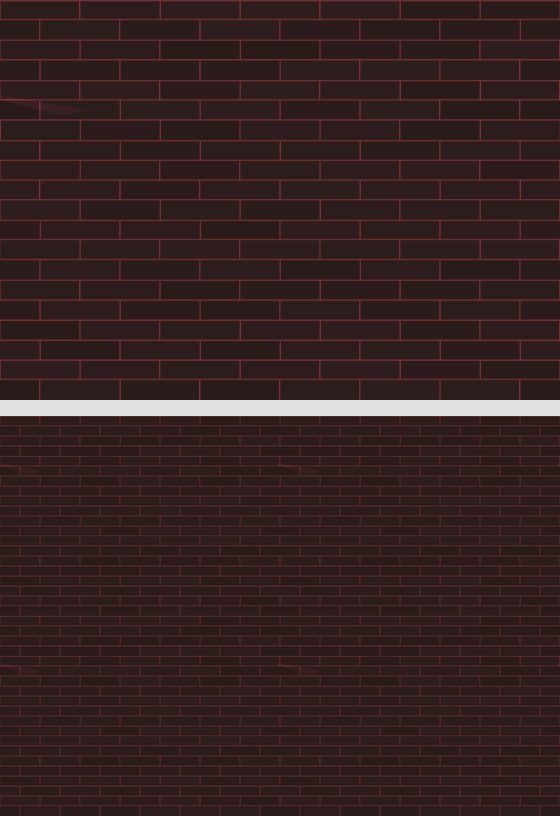
Top: one tile. Bottom: repeated 2 by 2.
Give the GLSL for this pattern, as a Shadertoy shader.

```glsl
// Dark brick wall in running bond: thin dull-red joints around flat, near-black bricks.
// Joint distances come from the nearest course line and the nearest upright in that
// course, each shifted slightly by a wrapped hash; a faint smear lies at upper left.

const vec2  REPEATS      = vec2(7.0, 20.0);       // bricks across, courses down
const vec3  BRICK_COLOR  = vec3(0.171, 0.110, 0.112);
const vec3  JOINT_COLOR  = vec3(0.452, 0.182, 0.186);
const vec3  SMEAR_COLOR  = vec3(0.055, 0.014, 0.020);
const float JOINT_HALF   = 0.00175;               // lengths are in canvas heights
const float COURSE_SHIFT = 0.035;                 // shift of course lines, in courses
const float UPRIGHT_SHIFT = 0.005;                // shift of uprights, in bricks
const float BRICK_TONE   = 0.006;
const float JOINT_TONE   = 0.06;
const float NICK_SHARE   = 0.10;                  // share of junctions that are chipped
const float NICK_SIZE    = 0.006;

float hash(vec2 p) {
    vec3 q = fract(vec3(p.xyx) * 0.1031);
    q += dot(q, q.yzx + 33.33);
    return fract((q.x + q.y) * q.z);
}

float signedHash(vec2 p) { return 2.0 * hash(p) - 1.0; }

// Box-filtered coverage of a line of the given half width.
float lineCoverage(float dist, float halfWidth, float pixel) {
    return clamp((halfWidth - dist) / pixel + 0.5, 0.0, 1.0);
}

// Slim wedge bounded by three slanted edges; its blunt end fades across the wrap.
float smear(vec2 p, float aspect, float pixel) {
    float x = mod(p.x + 0.5 * aspect, aspect) - 0.5 * aspect;
    float top    = 0.763 - 0.175 * x - p.y;
    float bottom = p.y - 0.750 + 0.247 * x;
    float tip    = p.y - 0.681 - 0.200 * x;
    float inside = min(top, min(bottom, tip));
    return smoothstep(-pixel, pixel, inside) * smoothstep(-0.03, 0.02, x);
}

void mainImage(out vec4 fragColor, in vec2 fragCoord) {
    vec2 uv = fragCoord / iResolution.xy;
    float aspect = iResolution.x / iResolution.y;
    float pixel = 1.0 / iResolution.y;
    vec2 cell = uv * REPEATS;
    vec2 brickSize = vec2(aspect, 1.0) / REPEATS;

    // Nearest course line, and the course on this side of it
    float lineId = floor(cell.y + 0.5);
    float lineKey = mod(lineId, REPEATS.y);
    float lineY = lineId + COURSE_SHIFT * signedHash(vec2(lineKey, 71.0));
    float distY = abs(cell.y - lineY) * brickSize.y;
    float course = mod(cell.y > lineY ? lineId : lineId - 1.0, REPEATS.y);

    // Nearest upright; every other course moves by half a brick
    float along = cell.x + 0.5 * (1.0 - mod(course, 2.0));
    float uprightId = floor(along + 0.5);
    vec2 uprightKey = vec2(mod(uprightId, REPEATS.x), course);
    float uprightX = uprightId + UPRIGHT_SHIFT * signedHash(uprightKey + 13.0);
    float distX = abs(along - uprightX) * brickSize.x;
    float brickId = mod(along > uprightX ? uprightId : uprightId - 1.0, REPEATS.x);

    // Joints, with small chips where some of them meet
    float chipped = step(1.0 - NICK_SHARE, hash(uprightKey + 47.0));
    float nick = chipped * (1.0 - smoothstep(0.0, NICK_SIZE, distX));
    float level = lineCoverage(distY, JOINT_HALF * (1.0 - 0.5 * nick), pixel);
    float upright = lineCoverage(distX, JOINT_HALF, pixel);
    float joint = max(level, upright);

    // Colour, with slight tone changes between repeats
    vec3 brick = BRICK_COLOR + BRICK_TONE * signedHash(vec2(brickId, course) + 91.0);
    float toneKey = level > upright ? signedHash(vec2(lineKey, 29.0))
                                    : signedHash(uprightKey + 5.0);
    vec3 color = mix(brick, JOINT_COLOR * (1.0 + JOINT_TONE * toneKey), joint);
    color += SMEAR_COLOR * smear(uv * vec2(aspect, 1.0), aspect, pixel) * (1.0 + joint);

    fragColor = vec4(color, 1.0);
}
```
